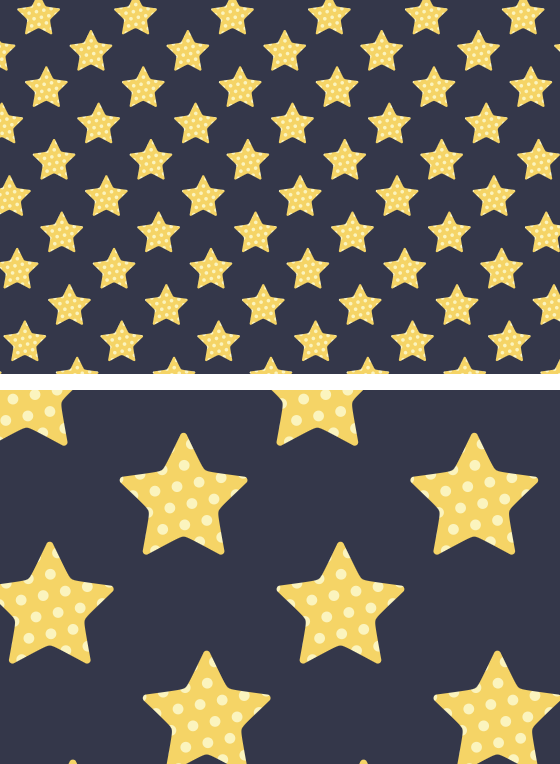
Top, the full canvas; bottom, a detail of the centre.
Give the GLSL for this pattern, as a WebGL 1 fragment shader.

```glsl
precision highp float;
// Staggered rows of rounded yellow stars with cream polka dots on dark navy.

uniform vec2 u_resolution;

// Lengths are fractions of the canvas width.
#define PITCH vec2(0.17305, 0.06484)    // star spacing across and down
#define FIRST_STAR vec2(0.0690, 0.0286) // first centre, from the top left
#define ROW_SHIFT 0.0934                // sideways step of each row
#define TIP_RADIUS 0.0379
#define NOTCH_RADIUS 0.0186
#define ROUNDING 0.0020
#define DOT_PITCH 0.0134
#define DOT_RADIUS 0.0032
#define DOT_TILT 0.20
#define NAVY vec3(0.204, 0.216, 0.290)
#define YELLOW vec3(0.960, 0.830, 0.400)
#define CREAM vec3(0.985, 0.955, 0.745)

const float SECTOR = 1.2566371; // a fifth of a turn

// Signed distance to a five-pointed star with softened tips and notches.
float starDistance(vec2 p) {
    // Fold into one sector whose axis runs through a notch.
    float angle = mod(atan(p.y, p.x) + 0.75 * SECTOR, SECTOR) - 0.5 * SECTOR;
    vec2 q = length(p) * vec2(cos(angle), sin(angle));
    q.y = sqrt(q.y * q.y + ROUNDING * ROUNDING);

    vec2 notch = vec2(NOTCH_RADIUS, 0.0);
    vec2 tip = TIP_RADIUS * vec2(cos(0.5 * SECTOR), sin(0.5 * SECTOR));
    vec2 edge = tip - notch;
    vec2 w = q - notch;
    float along = clamp(dot(w, edge) / dot(edge, edge), 0.0, 1.0);
    float side = edge.x * w.y - edge.y * w.x;
    return -sign(side) * length(w - edge * along) - ROUNDING;
}

// Signed distance to a tilted triangular lattice of dots.
float dotDistance(vec2 p) {
    p -= vec2(-0.0039, 0.0078);
    float c = cos(DOT_TILT);
    float s = sin(DOT_TILT);
    p = vec2(c * p.x + s * p.y, c * p.y - s * p.x);
    vec2 cell = DOT_PITCH * vec2(1.0, sqrt(3.0));
    vec2 even = mod(p + 0.5 * cell, cell) - 0.5 * cell;
    vec2 odd = mod(p, cell) - 0.5 * cell;
    return min(length(even), length(odd)) - DOT_RADIUS;
}

// Antialiased coverage of a shape from its signed distance.
float coverage(float d, float pixel) {
    return clamp(0.5 - d / pixel, 0.0, 1.0);
}

void main() {
    float pixel = 1.0 / u_resolution.x;
    vec2 fromTop = vec2(gl_FragCoord.x, u_resolution.y - gl_FragCoord.y) * pixel;
    vec2 p = fromTop - FIRST_STAR;
    float nearestRow = floor(p.y / PITCH.y + 0.5);
    vec3 color = NAVY;

    // Stars reach into the neighbouring rows, so draw three rows.
    for (int i = -1; i <= 1; i++) {
        float row = nearestRow + float(i);
        float x = p.x - row * ROW_SHIFT;
        x = mod(x + 0.5 * PITCH.x, PITCH.x) - 0.5 * PITCH.x;
        vec2 local = vec2(x, row * PITCH.y - p.y);
        vec3 fabric = mix(YELLOW, CREAM, coverage(dotDistance(local), pixel));
        color = mix(color, fabric, coverage(starDistance(local), pixel));
    }
    gl_FragColor = vec4(color, 1.0);
}
```
